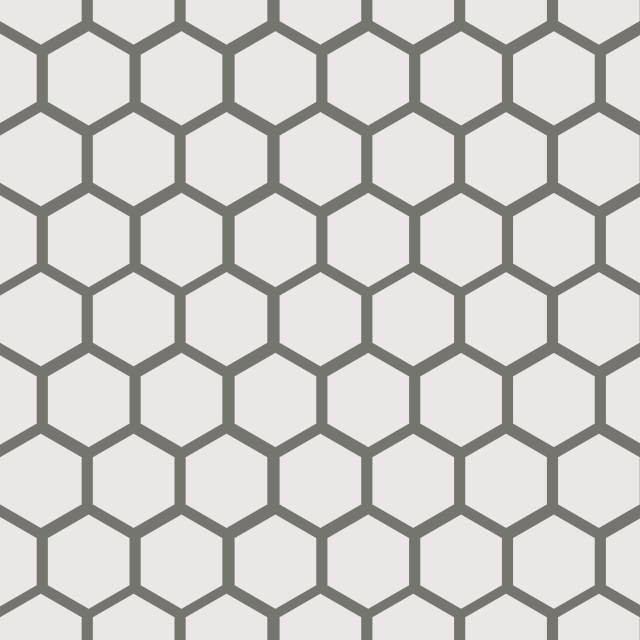
Write a WebGL 2 fragment shader that draws this pattern.

```glsl
#version 300 es
precision highp float;

uniform vec2 u_resolution;
out vec4 fragColor;

const vec3 TILE_COLOR = vec3(0.920, 0.906, 0.902);
const vec3 GROUT_COLOR = vec3(0.453, 0.457, 0.430);

const vec2 FIRST_CENTER = vec2(0.0638, -0.0039);
const vec2 PITCH = vec2(0.14505, 0.1263);
const float ODD_ROW_SHIFT = -0.0703;
const float TILE_RADIUS = 0.0638;   // center to flat side
const float COLUMN_SLIP = 0.0017;   // wider joint after the third column
const float ROW_SLIP = -0.0026;     // tighter joint after every fourth row

// Distance to a hexagon with its points up and down
float hexagonDistance(vec2 p, float radius) {
    vec2 q = abs(p);
    return max(q.x, dot(q, vec2(0.5, 0.8660254))) - radius;
}

float rowOffset(float row) {
    return mod(row, 2.0) * ODD_ROW_SHIFT;
}

// Center of a tile, with the slight unevenness of the joints
vec2 tileCenter(vec2 cell) {
    vec2 slip = vec2(COLUMN_SLIP * step(2.5, cell.x),
                     ROW_SLIP * floor(cell.y / 4.0));
    return FIRST_CENTER + cell * PITCH + vec2(rowOffset(cell.y), 0.0) + slip;
}

// Distance to the closest tile among the neighboring cells
float tilingDistance(vec2 p, float radius) {
    float nearest = 1.0;
    float middleRow = round((p.y - FIRST_CENTER.y) / PITCH.y);
    for (int j = -1; j <= 1; j++) {
        float row = middleRow + float(j);
        float column = round((p.x - FIRST_CENTER.x - rowOffset(row)) / PITCH.x);
        for (int i = -1; i <= 1; i++) {
            vec2 center = tileCenter(vec2(column + float(i), row));
            nearest = min(nearest, hexagonDistance(p - center, radius));
        }
    }
    return nearest;
}

// Edge coverage smoothed over one pixel
float coverage(float distanceToEdge, float pixelSize) {
    return clamp(0.5 - distanceToEdge / pixelSize, 0.0, 1.0);
}

void main() {
    // Rows are counted from the top edge
    float pixelSize = 1.0 / u_resolution.y;
    vec2 p = gl_FragCoord.xy * pixelSize;
    p.y = 1.0 - p.y;

    float tile = coverage(tilingDistance(p, TILE_RADIUS), pixelSize);
    fragColor = vec4(mix(GROUT_COLOR, TILE_COLOR, tile), 1.0);
}
```
